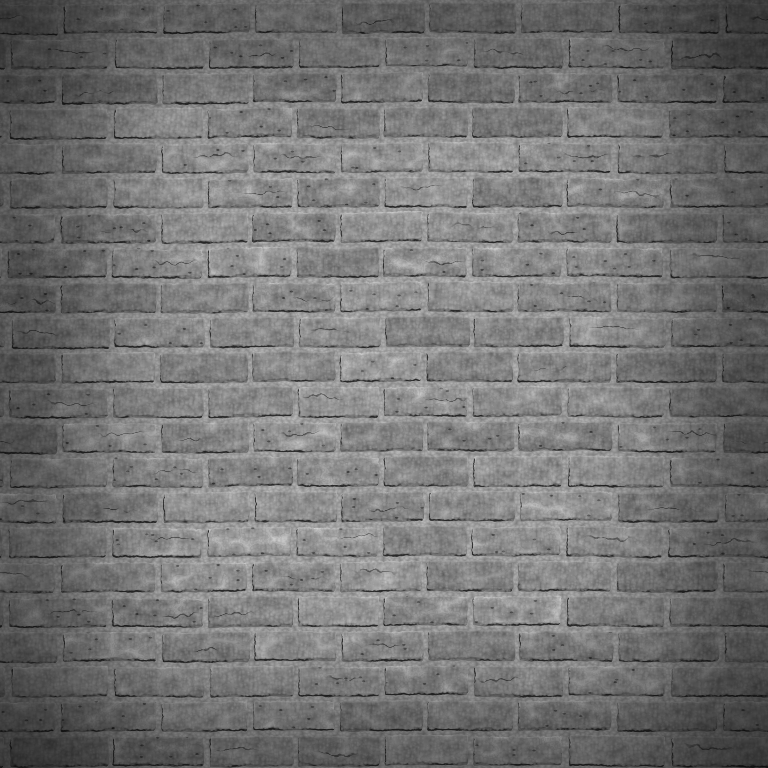
A WebGL 2 fragment shader for this texture:

```glsl
#version 300 es
precision highp float;
// Weathered grey brick wall in running bond, darkened toward the borders.
uniform vec2 u_resolution;
out vec4 fragColor;

const float TAU = 6.2831853;

float hash(vec2 p) {
  vec3 q = fract(p.xyx * vec3(0.1031, 0.1030, 0.0973));
  q += dot(q, q.yzx + 33.33);
  return fract((q.x + q.y) * q.z);
}

// Cellular noise: distance to the nearest seed, wrapping after count cells.
float cells(vec2 uv, vec2 count) {
  vec2 p = uv * count, cell = floor(p);
  float nearest = 2.0;
  for (int j = -1; j <= 1; j++)
    for (int i = -1; i <= 1; i++) {
      vec2 c = cell + vec2(i, j);
      vec2 wrapped = mod(c, count);
      vec2 seed = c + vec2(hash(wrapped + 3.7), hash(wrapped + 91.3));
      nearest = min(nearest, distance(p, seed));
    }
  return nearest;
}

float roundedBox(vec2 p, vec2 halfSize, float radius) {
  vec2 q = abs(p) - halfSize + radius;
  return length(max(q, 0.0)) + min(max(q.x, q.y), 0.0) - radius;
}

void main() {
  vec2 uv = gl_FragCoord.xy / u_resolution;
  float aa = 0.6 / min(u_resolution.x, u_resolution.y);

  // Layout: 8 bricks by 22 courses, slightly narrower near the middle
  vec2 wall = vec2(8.0, 22.0) * uv;
  wall.x += 0.14 * sin(TAU * (uv.x - 0.45)) - 0.025;
  wall.y += 0.02 * sin(TAU * uv.x + 1.0) + 0.012 * sin(TAU * 5.0 * uv.x);
  float course = mod(floor(wall.y), 22.0);
  wall.x += 0.5 * mod(course, 2.0) + 0.03 * (hash(vec2(course, 7.0)) - 0.5);
  vec2 id = vec2(mod(floor(wall.x), 8.0), course);
  float pick = hash(id + 11.0), pick2 = hash(id + 47.0), pick3 = hash(id + 83.0);

  // Surface noise, from broad to fine
  float blotch = cells(uv, vec2(26.0, 44.0));
  float mottle = cells(uv, vec2(62.0, 90.0));
  float grain = cells(uv + 0.002 * mottle, vec2(190.0, 220.0));
  float scratch = cells(uv + 0.002 * blotch, vec2(230.0, 60.0));

  // Brick outline with uneven size and ragged edges
  vec2 p = (fract(wall) - 0.5) / vec2(8.0, 22.0);
  p += 0.0012 * (vec2(pick2, pick3) - 0.5);
  p.y += 0.012 * (pick3 - 0.5) * p.x;
  vec2 halfSize = vec2(0.0588, 0.0189) - 0.0014 * vec2(pick, pick2);
  float ragged = 0.0018 * (mottle - 0.5) + 0.0014 * (grain - 0.5);
  float d = roundedBox(p, halfSize, 0.002) + ragged;
  float face = 1.0 - smoothstep(-aa, aa, d);

  // Mortar, with a broken shadow below and to the left of each brick
  float mortar = 0.61 + 0.17 * (0.5 - grain) + 0.08 * (mottle - 0.5);
  float shadowEdge = roundedBox(p + vec2(0.0013, 0.0022), halfSize, 0.002) + ragged;
  float shadow = 1.0 - smoothstep(-0.0008, 0.0008, shadowEdge);
  mortar *= 1.0 - (0.28 + 0.45 * smoothstep(0.25, 0.65, blotch + 0.3 * (grain - 0.5))) * shadow;

  // Fired face: own tone, vertical scrapes and ragged pale patches
  float brick = 0.55 + 0.10 * (pick - 0.5);
  brick += 0.11 * (0.5 - scratch) + 0.14 * (0.5 - grain) + 0.05 * (mottle - 0.5);
  float stain = blotch + 0.4 * (mottle - 0.5) + 0.4 * (grain - 0.5) + 0.25 * (scratch - 0.5);
  brick += (0.03 + 0.10 * pick2) * smoothstep(0.50, 0.75, stain);
  brick -= 0.05 * (1.0 - smoothstep(0.10, 0.35, stain));
  brick += 0.6 * p.y;

  // Lit upper rim and dark, chipped lower rim
  float rim = smoothstep(-0.0028, -0.0004, d);
  brick += 0.08 * rim * smoothstep(0.0, 0.014, p.y);
  brick -= 0.13 * rim * (1.0 - smoothstep(-0.016, -0.004, p.y)) * smoothstep(0.2, 0.6, mottle);

  // Jagged cracks on a few bricks, rare small pits
  float along = p.x - 0.06 * (pick2 - 0.5);
  float path = 0.014 * (pick - 0.5) + 0.0020 * sin(70.0 * along + 20.0 * pick3)
    + 0.0010 * sin(370.0 * along + 30.0 * pick) + 0.005 * (mottle - 0.5) + 0.0012 * grain;
  float crack = 1.0 - smoothstep(0.0002, 0.0006 + aa, abs(p.y - path));
  crack *= 1.0 - smoothstep(0.012, 0.036, abs(along));
  crack *= smoothstep(0.25, 0.5, blotch + 0.3 * pick);
  brick -= 0.24 * crack * step(0.66, pick3);
  brick -= 0.20 * (1.0 - smoothstep(0.03, 0.08, blotch)) * step(0.6, pick2);

  // Border darkening, level across both wraps
  vec2 border = pow(0.5 + 0.5 * cos(TAU * uv), vec2(4.0, 6.0));
  float light = (1.0 - 0.42 * border.x) * (1.0 - 0.34 * border.y);

  fragColor = vec4(vec3(mix(mortar, brick, face) * light), 1.0);
}
```
